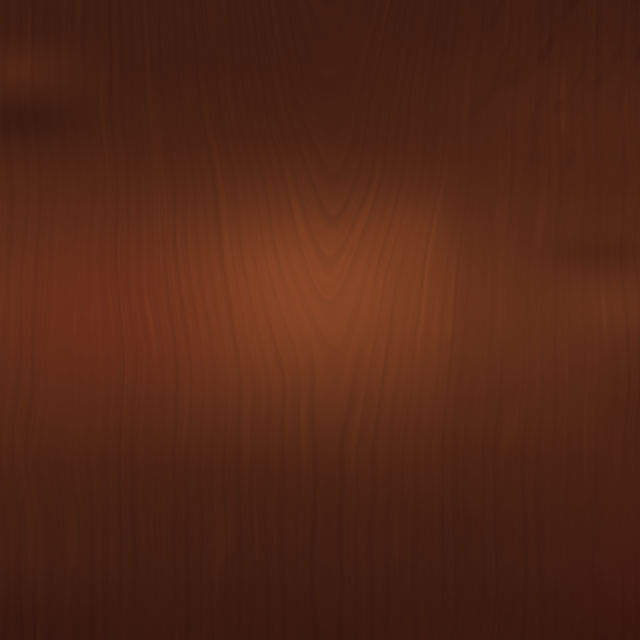
A WebGL 2 fragment shader for this texture:

```glsl
#version 300 es
precision highp float;
// Polished dark wood: nested cathedral grain under a soft amber glow.

#define GRAIN_AXIS 0.517
#define GRAIN_FREQ 46.0
#define GRAIN_DEPTH 0.085
#define FIBRE_DEPTH 0.035
#define ARCH_SLOPE 0.33
#define ARCH_BASE 0.42
#define GLOW_CENTER vec2(0.495, 0.57)
#define GLOW_GAIN 0.135
#define BAND_GAIN 0.145

uniform vec2 u_resolution;
out vec4 fragColor;

float hash(vec2 p) {
    vec3 q = fract(vec3(p.xyx) * 0.1031);
    q += dot(q, q.yzx + 33.33);
    return fract((q.x + q.y) * q.z);
}

float noise(vec2 p) {
    vec2 i = floor(p), f = fract(p);
    f = f * f * (3.0 - 2.0 * f);
    return mix(mix(hash(i), hash(i + vec2(1, 0)), f.x),
               mix(hash(i + vec2(0, 1)), hash(i + vec2(1, 1)), f.x), f.y);
}

float fbm(vec2 p) {
    float sum = 0.0, gain = 0.5;
    for (int i = 0; i < 4; i++) {
        sum += gain * noise(p);
        p = p * 2.03 + 17.1;
        gain *= 0.5;
    }
    return sum;
}

// Soft elliptical spot.
float spot(vec2 p, vec2 center, vec2 radius) {
    vec2 d = (p - center) / radius;
    return exp(-dot(d, d));
}

// Growth coordinate: upright far out, nested U shapes along the axis.
float growth(vec2 p) {
    float dx = p.x - GRAIN_AXIS + 0.012 * (noise(vec2(2.0, p.y * 7.0)) - 0.5);
    float rise = p.y - ARCH_BASE;
    float arch = 0.5 * (rise + sqrt(rise * rise + 0.006));
    float f = sqrt(dx * dx + 0.0005);
    f -= ARCH_SLOPE * arch * exp(-dx * dx / 0.05);
    f += 0.030 * (fbm(p * vec2(5.0, 3.0) + 4.0) - 0.5);
    return f + 0.006 * (noise(p * vec2(28.0, 11.0)) - 0.5);
}

// Thin dark edge with a soft fade behind it; each ring has its own weight.
float rings(float phase, float side) {
    float t = fract(phase), w = fwidth(phase);
    float weight = mix(0.25, 1.0, hash(vec2(floor(phase) + 80.0, side)));
    float line = smoothstep(0.0, 0.08 + w, t) * (1.0 - smoothstep(0.12, 0.55 + w, t));
    return line * weight;
}

// Brightness before grain, close to the red channel.
float lighting(vec2 p) {
    float dy = p.y - 0.525;
    float band = exp(-dy * dy / (dy > 0.0 ? 0.048 : 0.055));
    float light = 0.248 + BAND_GAIN * band;
    vec2 reach = vec2(0.20, p.y > GLOW_CENTER.y ? 0.125 : 0.19);
    light += GLOW_GAIN * spot(p, GLOW_CENTER, reach);
    light += 0.025 * spot(p, vec2(0.64, 0.65), vec2(0.06, 0.05));
    light -= 0.030 * smoothstep(0.66, 0.73, p.x) * band;
    // Smoky patches near the borders.
    light += 0.055 * spot(p, vec2(0.02, 0.89), vec2(0.10, 0.04));
    light -= 0.040 * spot(p, vec2(0.02, 0.81), vec2(0.12, 0.04));
    light -= 0.035 * spot(p, vec2(0.94, 0.605), vec2(0.09, 0.03));
    light += 0.030 * spot(p, vec2(0.98, 0.52), vec2(0.10, 0.04));
    light += 0.040 * spot(p, vec2(0.90, 0.83), vec2(0.22, 0.10));
    light -= 0.030 * spot(p, vec2(0.99, 0.40), vec2(0.06, 0.10));
    light += 0.022 * (fbm(p * vec2(3.0, 7.0) + 9.0) - 0.47);
    return light - 0.025 * smoothstep(0.14, 0.0, p.y);
}

vec3 woodColor(float v) {
    vec3 shadow = vec3(0.23, 0.10, 0.065);
    vec3 umber = vec3(0.33, 0.16, 0.09);
    vec3 amber = vec3(0.54, 0.275, 0.15);
    return v < 0.33 ? mix(shadow, umber, (v - 0.23) / 0.10)
                    : mix(umber, amber, (v - 0.33) / 0.21);
}

void main() {
    vec2 p = gl_FragCoord.xy / u_resolution;
    float g = growth(p);
    float side = p.x < GRAIN_AXIS && abs(p.x - GRAIN_AXIS) > 0.12 ? 1.0 : 2.0;
    float value = lighting(p);

    // Broad rings, then fine fibres that follow the same flow.
    float fade = smoothstep(0.18, 0.65, noise(p * vec2(9.0, 5.0) + 31.0));
    float core = spot(p, vec2(GRAIN_AXIS, 0.57), vec2(0.12, 0.22));
    float grain = rings(g * GRAIN_FREQ, side) * mix(0.35 + 0.4 * fade, 1.0, core);
    grain += 0.35 * rings(g * GRAIN_FREQ * 2.3 + 0.4, side) * fade * (1.0 - core);
    float fibre = noise(vec2(g * 190.0 + side * 40.0, p.y * 5.0)) - 0.5;
    float sheen = smoothstep(0.76, 0.95, noise(vec2(g * 75.0 + side * 60.0, p.y * 6.0)));

    // Faint slanted pores in the upper right.
    vec2 cell = vec2((p.x - 0.35 * p.y) * 62.0, p.y * 24.0);
    float pore = smoothstep(0.62, 0.9, noise(cell));
    pore *= smoothstep(0.62, 0.85, p.x) * smoothstep(0.62, 0.85, p.y);

    value *= 1.0 + 0.015 - GRAIN_DEPTH * grain + FIBRE_DEPTH * fibre
           + 0.055 * sheen - 0.07 * pore;
    vec3 color = woodColor(value);

    // Redder stain on the left and in the lower right corner.
    float stain = spot(p, vec2(0.16, 0.50), vec2(0.18, 0.14))
                + spot(p, vec2(1.0, 0.08), vec2(0.10, 0.16));
    color *= 1.0 + stain * vec3(0.04, -0.08, -0.04);
    fragColor = vec4(clamp(color, 0.0, 1.0), 1.0);
}
```
